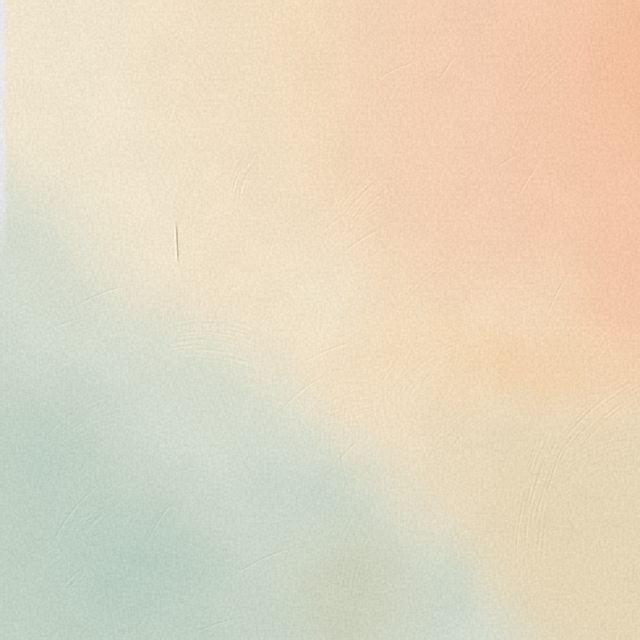
Give the GLSL for this background, as a three.js fragment shader.

```glsl
varying vec2 vUv;

const vec3 CREAM = vec3(0.935, 0.895, 0.805);
const vec3 SAND = vec3(0.895, 0.835, 0.715);
const vec3 APRICOT = vec3(0.945, 0.850, 0.725);
const vec3 PEACH = vec3(0.950, 0.805, 0.695);
const vec3 CORAL = vec3(0.946, 0.738, 0.602);
const vec3 AMBER = vec3(0.950, 0.800, 0.625);
const vec3 MIST = vec3(0.835, 0.862, 0.808);
const vec3 SAGE = vec3(0.700, 0.788, 0.742);
const vec3 OLIVE = vec3(0.785, 0.795, 0.705);
const vec3 LILAC = vec3(0.915, 0.910, 0.930);

const float WARP = 0.060;
const float MOTTLE = 0.016;
const float GRAIN = 0.032;
const float RELIEF = 0.026;
const float SCRATCH_DEPTH = 0.040;
const int SCATTERED_STROKES = 14;
const int SCRATCHES = 16;

float hash(float n) {
  return fract(sin(n * 127.1) * 4375.85);
}

vec2 gradientAt(vec2 cell) {
  float a = 6.2832 * fract(sin(dot(cell, vec2(127.1, 311.7))) * 4375.85);
  return vec2(cos(a), sin(a));
}

float gradientNoise(vec2 p) {
  vec2 i = floor(p), f = fract(p);
  vec2 u = f * f * f * (f * (f * 6.0 - 15.0) + 10.0);
  vec2 e = vec2(1.0, 0.0);
  float low = mix(dot(gradientAt(i), f), dot(gradientAt(i + e), f - e), u.x);
  float high = mix(dot(gradientAt(i + e.yx), f - e.yx), dot(gradientAt(i + 1.0), f - 1.0), u.x);
  return mix(low, high, u.y);
}

float fbm(vec2 p) {
  float sum = 0.0, amp = 0.6;
  for (int i = 0; i < 4; i++) {
    sum += amp * gradientNoise(p);
    p = mat2(1.6, 1.2, -1.2, 1.6) * p + 7.3;
    amp *= 0.5;
  }
  return sum;
}

float glow(vec2 p, vec2 centre, vec2 radius) {
  vec2 d = (p - centre) / radius;
  return exp(-dot(d, d));
}

vec3 washes(vec2 uv) {
  vec2 p = uv + WARP * vec2(fbm(uv * 4.0 + 3.1), fbm(uv * 4.0 + 19.7));
  vec3 c = CREAM;

  // Warm side
  c = mix(c, APRICOT, 0.80 * smoothstep(0.10, 0.62, p.x + 0.25 * (p.y - 0.7)) * smoothstep(0.15, 0.55, p.y));
  c = mix(c, SAND, smoothstep(0.45, 0.88, p.x) * smoothstep(0.52, 0.22, p.y));
  c = mix(c, PEACH, smoothstep(0.42, 0.76, p.x + 0.08 * (p.y - 0.8)) * smoothstep(0.46, 0.70, p.y + 0.12 * (p.x - 0.7)));
  c = mix(c, CORAL, 0.85 * glow(p, vec2(1.05, 0.92), vec2(0.18, 0.28)));
  c = mix(c, CORAL, 0.50 * glow(p, vec2(0.98, 0.54), vec2(0.07, 0.14)));
  float patches = 0.65 + 1.5 * fbm(uv * 10.0 + 5.0);
  c = mix(c, AMBER, clamp(0.65 * patches * glow(p, vec2(0.87, 0.42), vec2(0.11, 0.06)), 0.0, 1.0));
  c = mix(c, AMBER, clamp(0.35 * patches * glow(p, vec2(0.70, 0.44), vec2(0.12, 0.10)), 0.0, 1.0));
  c = mix(c, CREAM, 0.70 * glow(p, vec2(0.49, 0.52), vec2(0.10, 0.09)));

  // Cool side, along a falling diagonal
  float depth = 0.72 - 0.86 * p.x - p.y + 0.05 * glow(p, vec2(0.42, 0.42), vec2(0.15));
  c = mix(c, MIST, smoothstep(-0.12, 0.11, depth));
  c = mix(c, SAGE, 0.52 * smoothstep(0.08, 0.50, depth));
  c = mix(c, SAGE, 0.60 * glow(p, vec2(0.21, 0.12), vec2(0.16, 0.12)));
  c = mix(c, SAGE, 0.45 * glow(p, vec2(0.09, 0.30), vec2(0.12, 0.09)));
  c = mix(c, SAGE, 0.30 * glow(p, vec2(0.50, 0.23), vec2(0.09, 0.08)));
  c = mix(c, OLIVE, 0.70 * glow(p, vec2(0.54, 0.07), vec2(0.10, 0.11)));
  c = mix(c, SAGE, 0.25 * glow(p, vec2(0.69, 0.07), vec2(0.05, 0.07)));

  // Pale left margin
  float margin = smoothstep(0.014, 0.004, uv.x + 0.006 * gradientNoise(uv * 20.0));
  return mix(c, LILAC, 0.8 * margin * smoothstep(0.55, 0.75, uv.y));
}

vec2 strokeSpace(vec2 d, float angle, float bend) {
  vec2 q = vec2(dot(d, vec2(cos(angle), sin(angle))), dot(d, vec2(-sin(angle), cos(angle))));
  q.y += bend * q.x * q.x;
  return q;
}

// Fine broken bristle ridges inside a soft box
float bristles(vec2 uv, vec2 centre, float angle, vec2 size, float bend) {
  vec2 q = strokeSpace(uv - centre, angle, bend);
  vec2 edge = smoothstep(size, size * 0.4, abs(q));
  float wobble = gradientNoise(q * vec2(12.0, 60.0) + centre * 37.0);
  float broken = smoothstep(-0.25, 0.20, gradientNoise(q * vec2(22.0, 150.0) + centre * 91.0));
  return sin(q.y * 920.0 + 4.0 * wobble) * broken * edge.x * edge.y;
}

// Thin groove, lit on one side and shaded on the other
float scratch(vec2 uv, vec2 centre, float angle, float reach, float bend) {
  vec2 q = strokeSpace(uv - centre, angle, bend);
  float y = q.y / 0.0016;
  return -1.6 * y * exp(-y * y) * smoothstep(reach, reach * 0.3, abs(q.x));
}

float relief(vec2 uv) {
  float h = bristles(uv, vec2(0.155, 0.195), 0.70, vec2(0.055, 0.016), 2.0);
  h += bristles(uv, vec2(0.115, 0.095), 0.80, vec2(0.030, 0.012), 2.0);
  h += bristles(uv, vec2(0.375, 0.725), 1.15, vec2(0.040, 0.020), 5.0);
  h += bristles(uv, vec2(0.565, 0.690), 0.85, vec2(0.050, 0.028), 2.0);
  h += 0.7 * bristles(uv, vec2(0.335, 0.470), -0.10, vec2(0.090, 0.045), 2.5);
  h += bristles(uv, vec2(0.835, 0.220), 1.35, vec2(0.130, 0.035), 1.0);
  h += bristles(uv, vec2(0.930, 0.350), 0.75, vec2(0.110, 0.030), 1.5);
  for (int i = 0; i < SCATTERED_STROKES; i++) {
    float n = float(i) + 1.0;
    vec2 size = vec2(0.05 + 0.06 * hash(n + 53.0), 0.02 + 0.03 * hash(n + 71.0));
    h += 0.4 * bristles(uv, vec2(hash(n), hash(n + 31.0)), 0.3 + 1.4 * hash(n + 97.0), size, 2.0);
  }
  return h;
}

float scratches(vec2 uv) {
  float h = 0.0;
  for (int i = 0; i < SCRATCHES; i++) {
    float n = float(i) + 201.0;
    vec2 centre = vec2(hash(n), hash(n + 31.0));
    h += scratch(uv, centre, 0.3 + 0.9 * hash(n + 97.0), 0.02 + 0.05 * hash(n + 53.0), 2.0);
  }
  return h;
}

void main() {
  vec3 color = washes(vUv) + MOTTLE * fbm(vUv * 14.0);
  color += GRAIN * (gradientNoise(vUv * 245.0) + 0.6 * gradientNoise(vUv * vec2(230.0, 110.0) + 40.0));
  color += RELIEF * relief(vUv) + SCRATCH_DEPTH * scratches(vUv);

  // Single upright scratch with a lit side
  vec2 s = vUv - vec2(0.277, 0.622);
  s.x += 0.05 * s.y;
  float span = smoothstep(0.038, 0.015, abs(s.y));
  color -= 0.15 * span * smoothstep(0.0024, 0.0004, abs(s.x));
  color += 0.05 * span * smoothstep(0.0025, 0.0005, abs(s.x + 0.003));
  gl_FragColor = vec4(clamp(color, 0.0, 1.0), 1.0);
}
```
